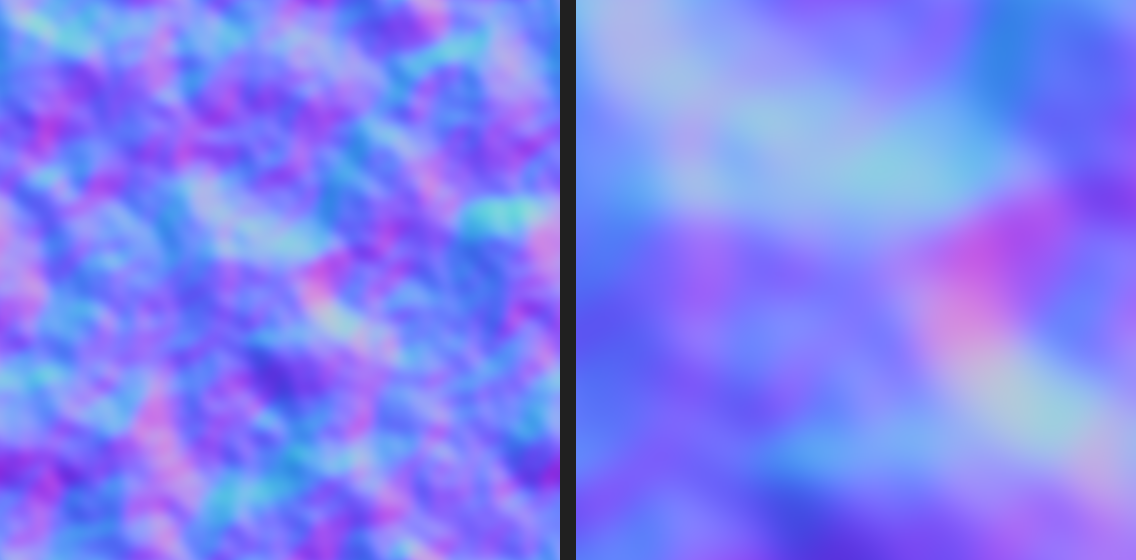
Left: the whole. Right: its middle third, enlarged.
This texture map is drawn by a Shadertoy shader. Its source:

```glsl
// Tiling tangent-space normal map of a soft, cloudy bump surface.

const float PI = 3.14159265;
const float GOLDEN_RATIO = 0.618034;
const int WAVE_COUNT = 144;
const float LOWEST_FREQUENCY = 2.2;   // waves per canvas
const float HIGHEST_FREQUENCY = 26.0;
const float SOFT_FREQUENCY = 12.0;    // shorter waves fade out from here
const float SLOPE_SPREAD = 0.26;      // standard deviation per axis

float hash(float n, float seed) {
    return fract(sin(n * 12.9898 + seed * 78.233) * 43758.5);
}

// Whole-number wave vector, so every wave wraps at the canvas edges.
// A golden-angle spiral covers all directions evenly at every scale.
vec2 waveVector(float index, float count) {
    float angle = 2.0 * PI * fract(index * GOLDEN_RATIO);
    float octave = (index + 0.5) / count;
    float frequency = LOWEST_FREQUENCY * pow(HIGHEST_FREQUENCY / LOWEST_FREQUENCY, octave);
    return round(frequency * vec2(cos(angle), sin(angle)));
}

// Analytic slope of many layered sines with random phases.
vec2 surfaceSlope(vec2 uv, float spread, float seed) {
    vec2 slope = vec2(0.0);
    float power = 0.0;
    for (int i = 0; i < WAVE_COUNT; i++) {
        float index = float(i);
        vec2 wave = waveVector(index, float(WAVE_COUNT));
        float phase = hash(index, seed);
        float weight = 1.0 / (1.0 + dot(wave, wave) / (SOFT_FREQUENCY * SOFT_FREQUENCY));
        slope += weight * normalize(wave) * cos(2.0 * PI * (dot(wave, uv) + phase));
        power += weight * weight;
    }
    // Each wave gives a quarter of its squared weight to either axis.
    return slope * spread * 2.0 / sqrt(power);
}

// Packs a unit normal into the 0 to 1 colour range.
vec3 encodeNormal(vec2 slope) {
    return normalize(vec3(-slope, 1.0)) * 0.5 + 0.5;
}

void mainImage(out vec4 fragColor, in vec2 fragCoord) {
    vec2 uv = fragCoord / iResolution.xy;
    vec2 slope = surfaceSlope(uv, SLOPE_SPREAD, 3.0);
    fragColor = vec4(encodeNormal(slope), 1.0);
}
```
